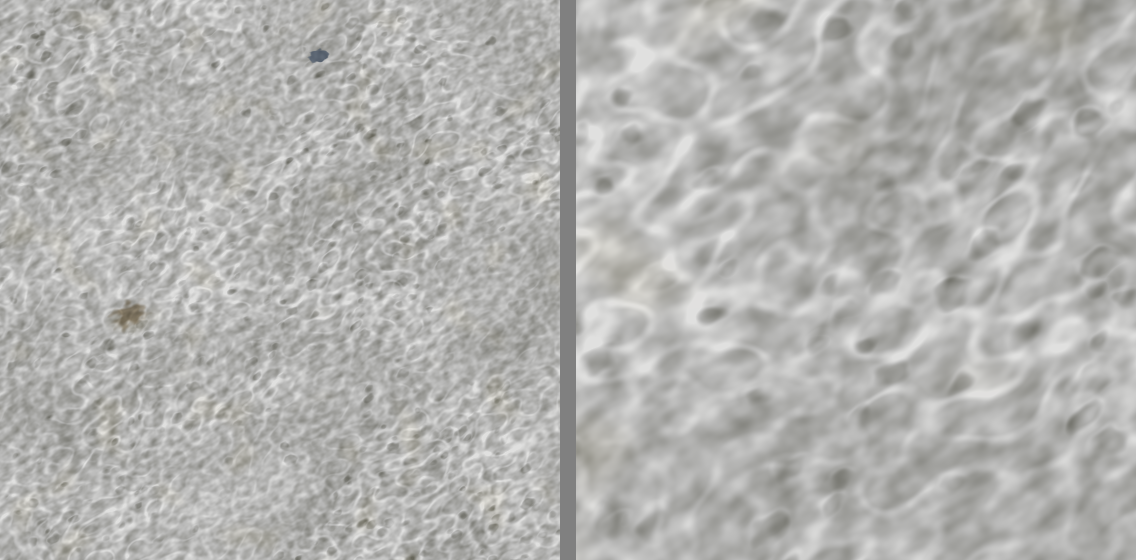
Left, the full canvas; right, a detail of the centre.
Write a WebGL 2 fragment shader that draws this texture.

```glsl
#version 300 es
precision highp float;

uniform vec2 u_resolution;
out vec4 fragColor;

const float TAU = 6.28319;

vec3 hash3(vec2 cell, float seed) {
  vec3 h = fract(vec3(cell.xyx + seed * 7.13) * vec3(0.1031, 0.1030, 0.0973));
  h += dot(h, h.yxz + 33.33);
  return fract((h.xxy + h.yzz) * h.zyx);
}

vec2 gradientAt(vec2 cell, float seed) {
  float angle = TAU * hash3(cell, seed).x;
  return vec2(cos(angle), sin(angle));
}

float gradientNoise(vec2 p, float seed) {
  vec2 cell = floor(p);
  vec2 f = fract(p);
  vec2 w = f * f * f * (f * (f * 6.0 - 15.0) + 10.0);
  vec2 e = vec2(1.0, 0.0);
  float a = dot(gradientAt(cell, seed), f);
  float b = dot(gradientAt(cell + e.xy, seed), f - e.xy);
  float c = dot(gradientAt(cell + e.yx, seed), f - e.yx);
  float d = dot(gradientAt(cell + e.xx, seed), f - e.xx);
  return mix(mix(a, b, w.x), mix(c, d, w.x), w.y);
}

// Rotates into the grain direction and lengthens features along it.
vec2 grainSpace(vec2 p, float angle, float stretch) {
  vec2 along = vec2(cos(angle), sin(angle));
  return vec2(dot(p, along) / stretch, dot(p, vec2(-along.y, along.x)));
}

// Thin pale veins where the noise crosses zero.
float veins(vec2 p, float width, float seed) {
  return 1.0 - smoothstep(0.0, width, abs(gradientNoise(p, seed)));
}

// Relief lit from one side.
float relief(vec2 p, vec2 lightStep, float seed) {
  return gradientNoise(p, seed) - 0.6 * gradientNoise(p + lightStep, seed);
}

// Scattered hollows: x is the dark core, y the pale upper rim.
vec2 pits(vec2 p, float density, float seed) {
  vec2 cell = floor(p);
  float wobble = 0.22 * gradientNoise(p * 2.3, seed + 1.0);
  vec2 result = vec2(0.0);
  for (int y = -1; y <= 1; y++) {
    for (int x = -1; x <= 1; x++) {
      vec2 id = cell + vec2(x, y);
      vec3 place = hash3(id, seed);
      vec3 kind = hash3(id, seed + 2.0);
      float present = smoothstep(0.0, 0.08, density - kind.x);
      vec2 offset = p - id - 0.15 - 0.7 * place.xy;
      float radius = mix(0.18, 0.42, place.z * place.z);
      float core = 1.0 - smoothstep(-0.13, 0.12, length(offset) + wobble - radius);
      float rim = 1.0 - smoothstep(0.0, 0.16, abs(length(offset) + wobble - radius - 0.12));
      rim *= smoothstep(-0.1, 0.3, offset.y);
      result = max(result, present * vec2(core * mix(0.45, 1.0, kind.y), rim));
    }
  }
  return result;
}

// Soft tilted ellipse with an uneven outline.
float blob(vec2 p, vec2 size, float angle, float roughness, float softness) {
  vec2 q = grainSpace(p, angle, 1.0) / size;
  float edge = length(q) + roughness * gradientNoise(q * 1.7, 41.0);
  return 1.0 - smoothstep(1.0 - softness, 1.0 + softness, edge);
}

vec3 stoneColor(float value, float warmth) {
  float darkness = max(0.0, 0.72 - value);
  return vec3(value + 0.006 * warmth, value, value - 0.004 - 0.09 * darkness - 0.02 * warmth);
}

void main() {
  vec2 p = gl_FragCoord.xy / u_resolution.y;

  // Bend the grain gently so the streaks do not run ruler straight.
  vec2 bend = vec2(gradientNoise(p * 7.0, 1.0), gradientNoise(p * 7.0, 2.0));
  vec2 q = grainSpace(p + 0.012 * bend, 0.56, 1.45);

  float broad = gradientNoise(q * 4.0, 3.0);
  float patches = gradientNoise(q * 11.0, 4.0);
  float rough = smoothstep(-0.35, 0.25, gradientNoise(q * 5.0, 5.0) + 0.4 * patches);

  // Layered tones, from wide patches to fine grit.
  float value = 0.686 + 0.06 * broad + 0.075 * patches;
  value += mix(0.12, 0.2, rough) * relief(q * 52.0, vec2(0.25, -0.45), 6.0);
  value += mix(0.05, 0.1, rough) * veins(q * 36.0, 0.17, 7.0);
  value += 0.13 * gradientNoise(q * 98.0, 8.0);
  value += 0.05 * gradientNoise(q * 170.0, 9.0);

  // Small and large hollows gather in the rougher areas.
  vec2 small = pits(q * 52.0, mix(0.08, 0.36, rough), 11.0);
  vec2 large = pits(q * 33.0 + 5.0, mix(0.02, 0.17, rough), 17.0);
  value += 0.035 * max(small.y, large.y);
  value -= 0.14 * max(small.x, large.x);

  float warmth = smoothstep(0.15, 0.5, gradientNoise(p * 13.0, 23.0));
  vec3 color = stoneColor(clamp(value, 0.4, 0.88), warmth);

  // A rusty stain and a slate chip.
  float stain = blob(p - vec2(0.232, 0.438), vec2(0.027, 0.018), 0.5, 0.9, 0.45);
  color = mix(color, color * vec3(0.66, 0.61, 0.52), stain);
  float chip = blob(p - vec2(0.569, 0.9), vec2(0.018, 0.011), 0.2, 0.35, 0.14);
  vec3 slate = vec3(0.36, 0.40, 0.45) + 0.08 * gradientNoise(p * 90.0, 29.0);
  color = mix(color, slate, chip);

  fragColor = vec4(color, 1.0);
}
```
